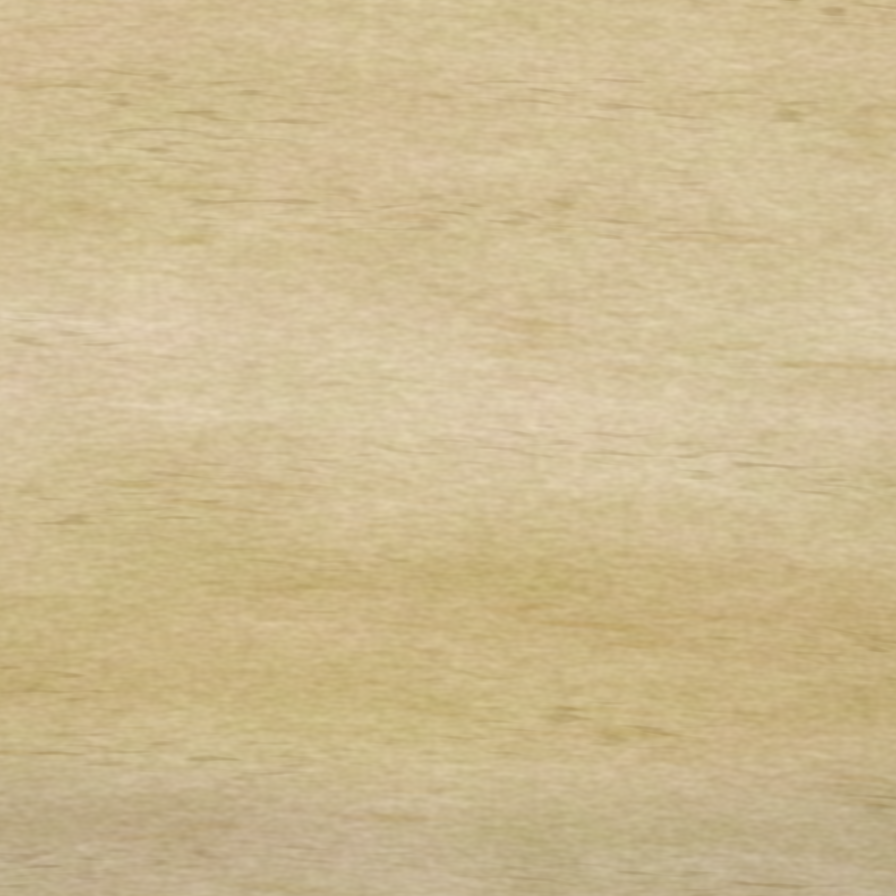
A WebGL 1 fragment shader for this texture:

```glsl
precision highp float;
// Pale, softly lit wood with fine grain running almost horizontally.
// Stretched gradient noise gives broad bands, crisp fibres and sparse pores;
// smooth vertical gradients tint the cream, golden and grey zones.

uniform vec2 u_resolution;

vec2 gradientAt(vec2 cell) {
  vec3 h = fract(cell.xyx * vec3(0.1031, 0.1030, 0.0973));
  h += dot(h, h.yzx + 33.33);
  float angle = 6.2832 * fract((h.x + h.y) * h.z);
  return vec2(cos(angle), sin(angle));
}

// Gradient noise, roughly -0.7 to 0.7.
float noise(vec2 p) {
  vec2 cell = floor(p);
  vec2 f = p - cell;
  vec2 s = f * f * f * (f * (f * 6.0 - 15.0) + 10.0);
  vec2 e = vec2(1.0, 0.0);
  float low = mix(dot(gradientAt(cell), f),
                  dot(gradientAt(cell + e.xy), f - e.xy), s.x);
  float high = mix(dot(gradientAt(cell + e.yx), f - e.yx),
                   dot(gradientAt(cell + e.xx), f - e.xx), s.x);
  return mix(low, high, s.y);
}

// Octaves of fibre noise, each finer across the grain than along it.
float fibres(vec2 p) {
  float sum = 0.0;
  float weight = 1.0;
  vec2 scale = vec2(2.4, 15.0);
  for (int i = 0; i < 5; i++) {
    sum += weight * noise(p * scale + float(i) * 37.3);
    scale *= vec2(2.1, 1.8);
    weight *= 0.82;
  }
  return sum;
}

// Short dark streaks, kept only where a broader patch allows them.
float pores(vec2 p, vec2 scale, float seed) {
  float patchMask = smoothstep(-0.05, 0.4, noise(p * vec2(2.3, 15.0) + seed));
  return patchMask * smoothstep(0.05, 0.55, noise(p * scale + seed * 1.7));
}

void main() {
  vec2 uv = gl_FragCoord.xy / u_resolution;

  // Grain falls slightly to the right and wavers gently.
  vec2 p = uv;
  p.y += 0.035 * uv.x * uv.x + 0.012 * noise(uv * vec2(1.7, 3.0) + 5.0);
  p.y += 0.002 * noise(uv * vec2(18.0, 26.0) + 11.0);

  float broad = noise(p * vec2(1.4, 7.0) + 21.0);
  float grain = fibres(p + 3.0);
  float zone = p.y + 0.06 * broad;

  // Broad zones of colour, from the top down to the lower edge.
  vec3 cream = vec3(0.846, 0.778, 0.640);
  vec3 golden = vec3(0.783, 0.704, 0.498);
  vec3 grey = vec3(0.752, 0.690, 0.553);
  vec3 color = vec3(0.820, 0.746, 0.580);
  float pale = smoothstep(0.42, 0.56, zone) * (1.0 - smoothstep(0.62, 0.76, zone));
  pale += 0.7 * smoothstep(0.3, 1.0, uv.x) * smoothstep(0.64, 0.78, zone)
        * (1.0 - smoothstep(0.84, 0.95, zone));
  color = mix(color, cream, 0.9 * pale);
  float gold = smoothstep(0.12, 0.25, zone) * (1.0 - smoothstep(0.34, 0.44, zone));
  color = mix(color, golden, 0.85 * gold);
  color = mix(color, grey, 0.9 * (1.0 - smoothstep(0.04, 0.22, zone)));

  // Fibres shift between warm shadow and milky light.
  color += vec3(0.026, 0.030, 0.050) * grain;
  color += vec3(0.018, 0.020, 0.038) * broad;

  // Faint rose and green stains, then shallow cross-grain ripples.
  color += vec3(0.015, -0.006, 0.022) * noise(uv * vec2(3.0, 8.0) + 61.0);
  color += vec3(0.010, -0.006, 0.016) * noise(uv * vec2(24.0, 36.0) + 71.0);
  color += 0.012 * noise(uv * vec2(9.0, 5.0) + 83.0);

  // Slender amber streaks and hair-thin pores.
  float amber = pores(p, vec2(8.0, 75.0), 14.0);
  float thin = pores(p, vec2(20.0, 145.0), 47.0);
  color -= vec3(0.030, 0.045, 0.070) * amber;
  color -= vec3(0.070, 0.078, 0.085) * thin;

  // Crisp short flecks and the fine tooth of the sanded surface.
  float flecks = noise(p * vec2(38.0, 155.0) + 7.0);
  float tooth = noise(uv * vec2(105.0, 170.0) + 29.0);
  float dashes = noise(vec2(p.x + 0.4 * p.y, p.y) * vec2(60.0, 110.0) + 53.0);
  color += vec3(0.040, 0.042, 0.046) * flecks;
  color += 0.032 * tooth + 0.026 * dashes;

  // Slight falloff towards the lower corners.
  float side = abs(uv.x - 0.45);
  color *= 1.0 - 0.12 * side * side * (1.0 - uv.y);

  gl_FragColor = vec4(clamp(color, 0.0, 1.0), 1.0);
}
```
